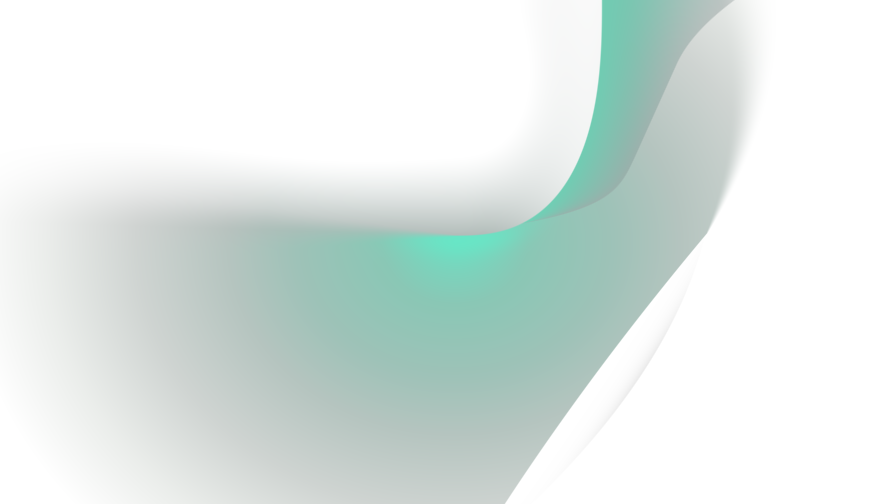
This background is drawn by a Shadertoy shader. Its source:

```glsl
const float CANVAS_HEIGHT = 4.32;           // design units, y runs downward
const vec2  GLOW_CENTER   = vec2(3.90, 2.08);
const vec2  GLOW_RADII    = vec2(3.90, 3.30);
const vec2  RIDGE_CENTER  = vec2(3.90, 0.0);
const vec2  RIDGE_RADII   = vec2(1.26, 2.02);
const float RIDGE_POWER   = 2.6;
const float SHADOW_DEPTH  = 0.68;
const float EDGE_SOFTNESS = 0.55;
const vec3  WHITE         = vec3(1.0);
const vec3  GLOW          = vec3(0.40, 0.91, 0.78);
const vec3  RIBBON_TEAL   = vec3(0.44, 0.80, 0.70);
const vec3  RIBBON_GRAY   = vec3(0.60, 0.69, 0.67);
const vec3  RIBBON_PALE   = vec3(0.80, 0.80, 0.80);
const vec3  CRESCENT      = vec3(0.91);

// Antialiased coverage of the side where d is positive
float edge(float d) {
    return clamp(0.5 + d / max(fwidth(d), 1e-5), 0.0, 1.0);
}

// Teal through gray to white, by normalized distance from the glow
vec3 sheetColor(float d) {
    const vec4 stops[7] = vec4[7](
        vec4(0.43, 0.87, 0.76, 0.00), vec4(0.54, 0.78, 0.71, 0.16),
        vec4(0.62, 0.76, 0.72, 0.35), vec4(0.71, 0.77, 0.75, 0.50),
        vec4(0.81, 0.83, 0.82, 0.70), vec4(0.92, 0.93, 0.92, 0.90),
        vec4(1.00, 1.00, 1.00, 1.08));
    vec3 c = stops[0].rgb;
    for (int i = 1; i < 7; i++) {
        float t = (d - stops[i - 1].a) / (stops[i].a - stops[i - 1].a);
        c = mix(c, stops[i].rgb, clamp(t, 0.0, 1.0));
    }
    return c;
}

// Distance below the ridge: flat on the left, curling up on the right
float ridgeDistance(vec2 p) {
    vec2 q = p - RIDGE_CENTER;
    q.y += 0.03 * max(-q.x, 0.0);
    q = max(q, 1e-3);
    vec2 k = pow(q / RIDGE_RADII, vec2(RIDGE_POWER));
    float r = pow(k.x + k.y, 1.0 / RIDGE_POWER);
    return length(q) * (1.0 - 1.0 / r);
}

// Right boundary of the ribbon
float foldX(float y) {
    float flare = max(0.55 - y, 0.0) / 0.55;
    float curl = max(y - 1.2, 0.0) / 0.72;
    return 5.80 - 0.45 * (y - 0.55) + 0.25 * flare * flare - 0.73 * pow(curl, 5.0);
}

// Right boundary of the sheet
float sheetX(float y) {
    float below = y - 2.0;
    return below < 0.0 ? 6.70 - 0.16 * y * y
                       : 6.06 - 0.84 * below + 0.04 * below * below;
}

void mainImage(out vec4 fragColor, in vec2 fragCoord) {
    float pixel = CANVAS_HEIGHT / iResolution.y;
    vec2 p = vec2(fragCoord.x, iResolution.y - fragCoord.y) * pixel;
    float glowDistance = length((p - GLOW_CENTER) / GLOW_RADII);
    float ridge = ridgeDistance(p);
    float fold = foldX(p.y) - p.x;

    // Sheet and ribbon
    vec3 color = sheetColor(glowDistance);
    float across = clamp(ridge / max(ridge + max(fold, 0.0), 1e-3), 0.0, 1.0);
    vec3 ribbon = mix(RIBBON_TEAL, RIBBON_GRAY, across);
    ribbon = mix(ribbon, RIBBON_PALE, 0.75 * smoothstep(5.3, 6.4, p.x));
    color = mix(color, ribbon, edge(fold) * step(GLOW_CENTER.x, p.x));

    // Bright streak under the ridge
    vec2 streak = vec2((p.x - 4.0) / 0.5, (ridge - 0.04) / 0.13);
    color = mix(color, GLOW, 0.8 * exp(-dot(streak, streak)));

    // Soft shadow above the ridge
    vec3 shade = sheetColor(max(glowDistance, 0.42));
    shade = mix(shade, vec3(dot(shade, vec3(0.333))), 0.6);
    float depth = SHADOW_DEPTH + 0.06 * sin(1.6 * p.x);
    float strength = pow(clamp(1.0 + ridge / depth, 0.0, 1.0), 1.3);
    strength *= 1.0 - 0.85 * smoothstep(4.1, 5.1, p.x);
    vec3 above = mix(WHITE, shade, strength);
    float blur = pixel + 0.12 * max(GLOW_CENTER.x - p.x, 0.0);
    color = mix(above, color, smoothstep(-blur, blur, ridge));

    // Faint crescent outside the sheet
    float drop = p.y - 2.0;
    float rim = 6.05 - 0.25 * drop - 0.17 * drop * drop - p.x;
    float crescent = exp(-max(rim, 0.0) / 0.07) * exp(-pow((p.y - 3.2) / 0.7, 2.0));
    vec3 outside = mix(WHITE, CRESCENT, crescent * edge(rim) * step(2.0, p.y));

    // Right side: crisp below, feathered above
    float inside = sheetX(p.y) - p.x;
    float feather = EDGE_SOFTNESS * clamp(1.0 - p.y / 2.0, 0.0, 1.0);
    color = mix(outside, color, smoothstep(-pixel, pixel + feather, inside));
    fragColor = vec4(color, 1.0);
}
```
